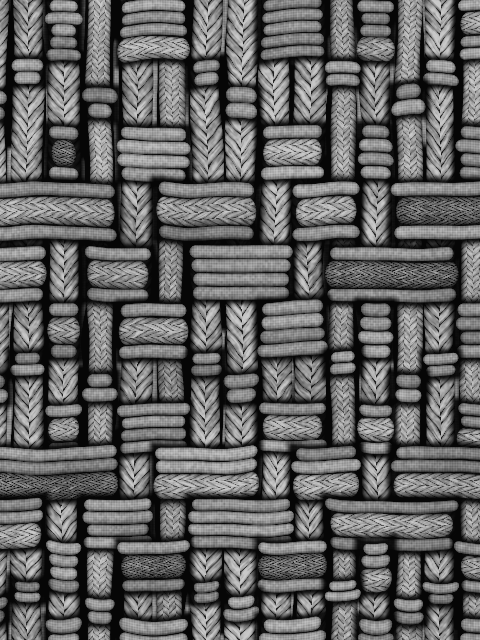
A Shadertoy shader for this texture:

```glsl
const float COLUMNS = 14.0;          // canvas width in rope spacings
const float THICK = 0.45, NARROW = 0.36;
const float CORD = 0.36;             // thickness of one crossing cord
const float OVERHANG = 0.57;         // reach of a band past its outer rope
const vec3 GAP_COLOR = vec3(0.025);
const vec3 FIBRE_COLOR = vec3(0.95);
const int NARROW_ROPES = 0x5428;     // bit c + 1 stands for rope c
// Weaving draft: which ropes each row of bands covers, where and how tall
const int DRAFT[6] = int[6](0x2442, 0x1089, 0xCB34, 0xF6EF, 0x3DDB, 0xCB34);
const float PHASE[6] = float[6](0.0, 0.09, 0.255, 0.445, 0.665, 0.87);
const float HALF_HEIGHT[6] = float[6](0.34, 0.42, 0.74, 0.80, 0.78, 0.80);

float hash(vec2 p) {
    vec3 q = fract(p.xyx * 0.1031);
    q += dot(q, q.yzx + 33.33);
    return fract((q.x + q.y) * q.z);
}

float noise(vec2 p) {
    vec2 i = floor(p), f = fract(p);
    f = f * f * (3.0 - 2.0 * f);
    return mix(mix(hash(i), hash(i + vec2(1, 0)), f.x),
               mix(hash(i + vec2(0, 1)), hash(i + vec2(1, 1)), f.x), f.y);
}

float ropeX(int c) { return 0.8 + float(c) + 0.24 * sin(float(c) * 0.2417); }

bool covers(int mask, int c) { return c >= -1 && c <= 14 && ((mask >> (c + 1)) & 1) == 1; }

// Chevron braid of plump tufts: q.x runs -1..1 across, q.y along the rope
float plait(vec2 q, float pitch, float lean, float folds, float seed) {
    float m = mod(q.x * folds + 1.0, 2.0) - 1.0, a = abs(m);
    float t = q.y / pitch + lean * a + (m > 0.0 ? 0.5 : 0.0);
    t += 0.3 * (noise(vec2(q.x * 1.5 + seed * 13.0, q.y * 3.0)) - 0.5);
    float k = floor(t), s = 2.0 * fract(t) - 1.0;
    float leaf = 0.72 + 0.28 * sqrt(max(1.0 - pow(2.0 * a - 1.0, 2.0), 0.0));
    float tuft = sqrt(max(1.0 - s * s / (leaf * leaf), 0.0));
    float fibre = noise(vec2(t * 6.0, a * 3.0 + seed * 17.0 + sign(m) * 5.0));
    return (0.12 + 0.88 * tuft) * (0.62 + 0.6 * fibre) * (0.8 + 0.35 * hash(vec2(k + 40.0, seed + sign(m))));
}

// Fine knit of a smooth cord
float ribs(float along, float across) {
    float u = along * 42.0, v = across * 42.0;
    return 0.9 + 0.14 * cos(u + v) * cos(u - v);
}

// Upright ropes with slim cords in the gaps
float warpTone(vec2 p, int c, float px) {
    float dx = p.x - ropeX(c);
    int g = dx > 0.0 ? c : c - 1;
    float gapId = float(g) + 5.0, id = float(c) + 3.0;
    float gx = 0.5 * (ropeX(g) + ropeX(g + 1)) + 0.2 * (noise(vec2(gapId * 7.0, p.y * 0.6)) - 0.5);
    float e = (p.x - gx) / 0.09;
    float present = smoothstep(0.42, 0.5, noise(vec2(gapId * 3.7, p.y * 0.35)));
    float tone = present * 0.6 * sqrt(max(1.0 - e * e, 0.0)) * ribs(p.y, p.x);

    bool slim = covers(NARROW_ROPES, c);
    float w = (slim ? NARROW : THICK) * (0.9 + 0.2 * noise(vec2(id * 5.0, p.y * 0.8)));
    float s = (dx + 0.14 * (noise(vec2(id * 9.0, p.y * 0.4)) - 0.5)) / w;
    float body = sqrt(max(1.0 - s * s, 0.0));
    float braid = slim ? 0.22 + 0.62 * plait(vec2(s, p.y), 0.2, 0.8, 2.0, id)
                       : 0.02 + 0.88 * plait(vec2(s, p.y), 0.36, 1.5, 1.0, id);
    float rope = braid * (0.2 + 0.8 * body) * (0.85 + 0.25 * hash(vec2(id, 2.0)));
    return mix(tone, rope, clamp((1.0 - abs(s)) * w / px + 0.5, 0.0, 1.0));
}

// One row of bands laid over what lies beneath
float addBands(float tone, vec2 p, int c, int row, float px) {
    int slot = row % 6, mask = DRAFT[slot];
    float u = float(row / 6 - 2) + PHASE[slot];
    float h = HALF_HEIGHT[slot] * (1.0 - 0.1 * u);
    float dy = p.y - (10.65 + 7.6 * u - 0.936 * u * u);
    if (abs(dy) > h + 0.6) return tone;

    // Find the run of covered ropes around this point
    int a = c;
    if (!covers(mask, a)) a += p.x > ropeX(c) ? 1 : -1;
    if (!covers(mask, a)) return tone;
    int b = a;
    for (int i = 0; i < 4; i++) {
        if (covers(mask, a - 1)) a--;
        if (covers(mask, b + 1)) b++;
    }
    float len = 0.5 * (ropeX(b) - ropeX(a)) + OVERHANG;
    float x = p.x - 0.5 * (ropeX(a) + ropeX(b)), bend = x / len;
    vec2 seed = vec2(float(a) + 3.0, float(row));
    float style = hash(seed), place = hash(seed + 31.0);
    dy += (0.03 + 0.08 * u) * bend * bend + 0.08 * (place - 0.5) * (1.0 + bend);
    dy += 0.12 * (noise(vec2(p.x * 0.9, seed.y * 7.0)) - 0.5);

    // Contact shadow
    vec2 o = max(abs(vec2(x, dy)) - vec2(len - 0.08, h), 0.0);
    tone *= mix(0.08, 1.0, smoothstep(0.0, 0.28, length(o)));

    // Split into cords; some bands swap two of them for a fat braid
    float n = max(2.0, floor(2.0 * h / CORD + 0.3)), first = place > 0.6 ? n - 2.0 : 1.0;
    float i = clamp(floor((dy / h + 1.0) * 0.5 * n), 0.0, n - 1.0);
    bool fat = n > 3.0 && style > 0.3 && i >= first && i < first + 2.0;
    float r = (fat ? 2.0 : 1.0) * h / n;
    float s = (dy - h * ((fat ? 2.0 * first + 2.0 : 2.0 * i + 1.0) / n - 1.0)) / r;
    float id = seed.x * 5.0 + seed.y * 11.0 + (fat ? 0.0 : i + 1.0);
    s *= 0.97 + 0.12 * noise(vec2(p.x * 1.3, id));
    float reach = len - 0.22 * hash(vec2(id, 4.0)), cap = min(r, 0.26);
    float d = length(vec2(max(abs(x) - reach + cap, 0.0) / cap, s));
    float shade = (0.06 + 0.9 * sqrt(max(1.0 - d * d, 0.0))) * (1.0 - 0.2 * s);
    float cord = 0.74 * ribs(p.x, dy) * (0.75 + 0.32 * hash(vec2(id, 8.0)));
    if (fat) cord = style > 0.82 ? 0.5 * plait(vec2(s, p.x), 0.22, 1.4, 3.0, id)
                                 : 0.16 + 0.72 * plait(vec2(s, p.x), 0.32, 1.2, 2.0, id);
    return mix(tone, cord * shade, clamp((1.0 - d) * cap / px + 0.5, 0.0, 1.0));
}

void mainImage(out vec4 fragColor, in vec2 fragCoord) {
    float px = COLUMNS / iResolution.x;
    vec2 p = vec2(fragCoord.x, iResolution.y - fragCoord.y) * px;   // y runs down
    float x = p.x - 0.8;
    int c = int(floor(x - 0.24 * sin(x * 0.2417) + 0.5));
    float tone = warpTone(p, c, px);
    for (int row = 3; row < 23; row++) tone = addBands(tone, p, c, row, px);
    tone *= (0.82 + 0.36 * noise(p * 13.0)) * (0.95 + 0.35 * noise(p * 0.45));
    tone = clamp(tone * 1.12 - 0.025, 0.0, 1.4);
    tone *= 1.12 - 0.38 * tone;         // soft shoulder for the highlights
    fragColor = vec4(mix(GAP_COLOR, FIBRE_COLOR, tone), 1.0);
}
```
